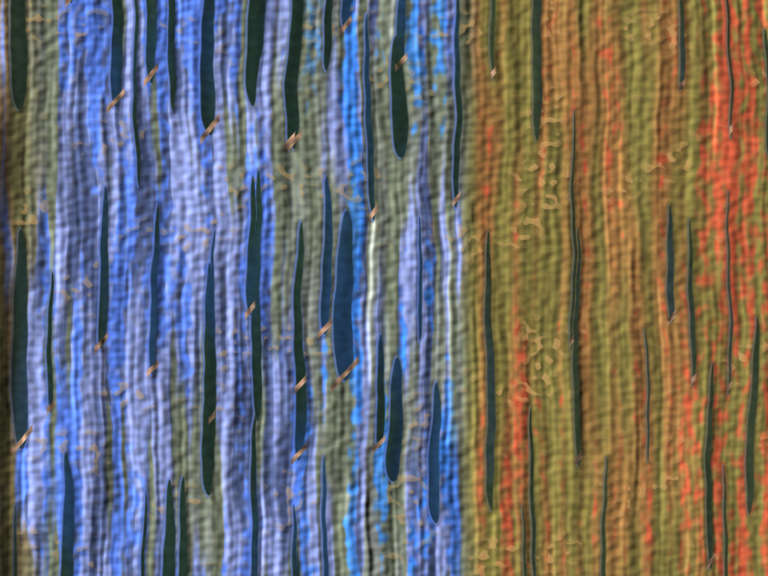
Reproduce this texture procedurally as a WebGL 2 fragment shader.

```glsl
#version 300 es
precision highp float;
// Rough upright bark under coloured light: blue on the left, olive to red on the right.
// Stretched gradient noise and broken slabs form a relief that is embossed by a side light;
// tapered slots, slanted lips and metallic glints are laid over it.
uniform vec2 u_resolution;
out vec4 fragColor;

#define SLAB_SIZE vec2(0.046, 0.42)
#define FIBRE_FREQ vec2(46.0, 2.4)
#define THREAD_FREQ vec2(105.0, 5.0)
#define CRINKLE_FREQ vec2(58.0, 74.0)
#define SLOT_SIZE vec2(0.080, 0.56)
#define SLOT_SHARE 0.72
#define LIGHT_GAIN 1.35
#define LIGHT_STEP 0.003
#define GLINT_AMOUNT 0.75

float hash(vec2 p) {
  vec3 q = fract(vec3(p.xyx) * 0.1031);
  q += dot(q, q.yzx + 33.33);
  return fract((q.x + q.y) * q.z);
}

float corner(vec2 cell, vec2 offset) {
  float angle = 6.2832 * hash(cell);
  return dot(vec2(cos(angle), sin(angle)), offset);
}

// Gradient noise, about -1 to 1
float noise(vec2 p) {
  vec2 i = floor(p), f = p - i, s = f * f * f * (f * (f * 6.0 - 15.0) + 10.0);
  vec2 e = vec2(1.0, 0.0);
  float low = mix(corner(i, f), corner(i + e, f - e), s.x);
  float high = mix(corner(i + e.yx, f - e.yx), corner(i + 1.0, f - 1.0), s.x);
  return 1.4 * mix(low, high, s.y);
}

// Height of one upright strip, broken into pieces along y
float strip(float column, float y) {
  float t = y / SLAB_SIZE.y + 7.0 * hash(vec2(column, 3.0));
  float k = floor(t);
  return mix(hash(vec2(column, k)), hash(vec2(column, k + 1.0)), smoothstep(0.95, 1.0, t - k));
}

float slabs(vec2 p) {
  float x = p.x / SLAB_SIZE.x, k = floor(x);
  return mix(strip(k, p.y), strip(k + 1.0, p.y), smoothstep(0.84, 1.0, x - k));
}

float relief(vec2 p) {
  return 0.45 * slabs(p) + 0.30 * noise(p * FIBRE_FREQ)
       + 0.15 * noise(p * THREAD_FREQ) + 0.24 * noise(p * CRINKLE_FREQ);
}

// x: distance to the nearest slot, y: distance to a slanted lip, z: side of the slot
vec3 slots(vec2 p, float aspect) {
  vec3 nearest = vec3(1.0, 1.0, 0.0);
  for (int layer = 0; layer < 2; layer++) {
    float seed = 19.0 * float(layer), thin = layer == 0 ? 1.0 : 0.5;
    vec2 size = SLOT_SIZE * mix(0.7, 1.0, thin);
    float column = floor(p.x / size.x);
    float y = p.y / size.y + 5.0 * hash(vec2(column, seed + 11.0));
    vec2 id = vec2(column, floor(y) + seed);
    float right = smoothstep(0.5, 0.66, (column + 0.5) * size.x / aspect);
    if (hash(id + 41.0) > SLOT_SHARE * mix(1.0, 0.6, right)) continue;
    vec2 q = vec2(p.x - (column + 0.3 + 0.4 * hash(id + 5.0)) * size.x, (fract(y) - 0.5) * size.y);
    float halfWidth = thin * mix(0.006, 0.018, hash(id + 23.0)) * mix(1.0, 0.5, right);
    float halfLength = size.y * mix(0.17, 0.45, hash(id + 31.0));
    float t = q.y / halfLength;
    float taper = sqrt(max(0.0, 1.0 - t * t * t * t)) * (0.85 - 0.25 * t);
    float d = max(abs(q.x) - halfWidth * taper, abs(q.y) - halfLength);
    float lip = max(abs(q.y + halfLength * 0.93 - q.x * 1.1) - 0.006, abs(q.x) - halfWidth * 1.4);
    if (hash(id + 57.0) < 0.5) nearest.y = min(nearest.y, lip);
    if (d < nearest.x) nearest.xz = vec2(d, q.x);
  }
  return nearest;
}

void main() {
  float aspect = u_resolution.x / u_resolution.y;
  vec2 p = gl_FragCoord.xy / u_resolution.y;
  float u = p.x / aspect, soft = max(0.0022, 1.0 / u_resolution.y);
  vec2 q = p + vec2(0.010 * noise(p * vec2(5.0, 4.0)) + 0.003 * noise(p * vec2(14.0, 17.0)), 0.0);

  float blotch = noise(q * vec2(10.0, 3.0) + 17.0);
  float streak = noise(q * vec2(36.0, 1.8) + 31.0);
  float fibre = noise(q * FIBRE_FREQ);
  float thread = noise(q * THREAD_FREQ + 9.0);
  float crinkle = noise(q * CRINKLE_FREQ);
  float fleck = noise(q * vec2(75.0, 38.0) + 63.0);

  // Unlit ground: grey green, turning to olive and rust
  float warm = max(smoothstep(0.595, 0.625, u + 0.01 * blotch), 0.7 * (1.0 - smoothstep(0.01, 0.07, u)));
  vec3 grey = mix(vec3(0.42, 0.45, 0.38), vec3(0.50, 0.52, 0.51), smoothstep(-0.4, 0.4, streak + 0.5 * thread));
  vec3 brown = mix(vec3(0.49, 0.45, 0.24), vec3(0.60, 0.43, 0.25), smoothstep(-0.3, 0.5, streak + 0.5 * blotch));
  vec3 color = mix(grey, brown, warm);

  // Blue light, broad on the left and in streaks toward the centre
  float bias = mix(-0.35, 0.45, smoothstep(0.02, 0.10, u)) - 0.5 * smoothstep(0.30, 0.40, u)
             - 2.0 * smoothstep(0.595, 0.625, u);
  float blueLit = smoothstep(-0.12, 0.26, streak + 0.8 * blotch + 0.25 * thread + bias);
  vec3 blue = mix(vec3(0.30, 0.35, 0.51), vec3(0.50, 0.55, 0.76), smoothstep(-0.35, 0.15, fibre + 0.4 * thread));
  float vivid = noise(q * vec2(27.0, 2.5) + 77.0) + 0.4 * fleck;
  blue = mix(blue, vec3(0.34, 0.48, 0.86), smoothstep(0.0, 0.35, vivid));
  color = mix(color, blue, blueLit);
  float centre = smoothstep(0.36, 0.44, u) * (1.0 - smoothstep(0.57, 0.61, u));
  color = mix(color, vec3(0.24, 0.55, 0.96), 0.8 * centre * smoothstep(0.15, 0.5, vivid + 0.3 * streak));

  // Red light at the far right, with a fainter band beside the centre
  float red = 0.55 * smoothstep(0.86, 0.94, u) + 0.25 * (1.0 - smoothstep(0.2, 0.5, p.y)) * (1.0 - smoothstep(0.68, 0.78, u));
  float redLit = smoothstep(0.25, 0.8, red + 0.6 * streak + 0.5 * fleck + 0.2 * thread);
  color = mix(color, vec3(0.80, 0.31, 0.22), 0.75 * redLit * smoothstep(0.6, 0.64, u));

  // Relief lit from the upper left
  vec2 e = LIGHT_STEP * vec2(1.0, -0.6);
  float slope = relief(q + e) - relief(q - e);
  float strength = mix(1.0, 0.75, smoothstep(0.58, 0.64, u));
  color *= 1.0 + strength * (LIGHT_GAIN * slope + 0.20 * (slabs(q) - 0.5) + 0.16 * fibre + 0.08 * thread);

  // Gold glints gathered in patches
  float gather = smoothstep(0.10, 0.55, noise(q * vec2(9.0, 11.0) + 51.0));
  float glint = smoothstep(0.12, 0.50, crinkle + 0.4 * fleck) * (0.15 + 0.85 * gather);
  color = mix(color, vec3(0.84, 0.66, 0.42), GLINT_AMOUNT * glint * mix(0.55, 0.8, warm));

  // Dark slots with a shaded border, a lit left rim and curled lips
  vec3 slot = slots(q, aspect);
  float rim = smoothstep(-0.002, 0.001, slot.x) * (1.0 - smoothstep(0.002, 0.006, slot.x)) * step(slot.z, 0.0);
  color *= mix(0.78, 1.0, smoothstep(0.0, 0.010, slot.x));
  color = mix(color, mix(vec3(0.38, 0.50, 0.85), vec3(0.40, 0.42, 0.40), warm), 0.6 * rim);
  vec3 hollow = mix(vec3(0.13, 0.20, 0.17), vec3(0.13, 0.23, 0.34), smoothstep(0.0, 0.5, blotch + 0.5 * centre));
  hollow = mix(hollow, vec3(0.23, 0.25, 0.16), 0.6 * warm) * (1.0 + 0.25 * fibre + 0.15 * crinkle);
  color = mix(color, hollow, 1.0 - smoothstep(-soft, soft, slot.x));
  vec3 lip = vec3(0.58, 0.45, 0.36) * (1.0 + 0.5 * crinkle + 1.2 * slope);
  color = mix(color, lip, 0.9 * (1.0 - smoothstep(-soft, soft, slot.y)));

  // Deep shade along the left border
  float border = (1.0 - smoothstep(0.004, 0.035, u + 0.012 * blotch)) * (1.0 - smoothstep(0.7, 0.95, p.y));
  color *= 1.0 - 0.65 * border;
  fragColor = vec4(clamp(color, 0.0, 1.0), 1.0);
}
```
